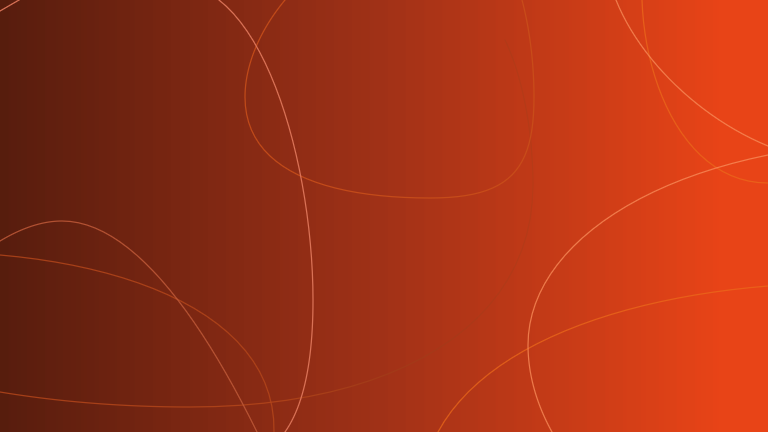
Write a Shadertoy shader that draws this background.

```glsl
const float CANVAS_HEIGHT = 4.32;
const float HALF_WIDTH = 0.0062;
const int SEGMENTS = 24;

const vec3 ROSE = vec3(0.87, 0.46, 0.35);
const vec3 CLAY = vec3(0.75, 0.35, 0.22);
const vec3 RUST = vec3(0.70, 0.27, 0.10);
const vec3 COPPER = vec3(0.79, 0.31, 0.10);
const vec3 PEACH = vec3(0.97, 0.54, 0.34);
const vec3 AMBER = vec3(0.92, 0.41, 0.10);

float segmentDistance(vec2 p, vec2 a, vec2 b) {
    vec2 ab = b - a;
    float h = clamp(dot(p - a, ab) / max(dot(ab, ab), 1e-6), 0.0, 1.0);
    return length(p - a - ab * h);
}

vec2 cubicPoint(vec2 a, vec2 b, vec2 c, vec2 d, float t) {
    float s = 1.0 - t;
    return s * s * s * a + 3.0 * s * t * (s * b + t * c) + t * t * t * d;
}

// Distance to a cubic Bezier, skipped outside its padded control box
float curve(vec2 p, vec2 a, vec2 b, vec2 c, vec2 d) {
    vec2 low = min(min(a, b), min(c, d)) - 0.1;
    vec2 high = max(max(a, b), max(c, d)) + 0.1;
    if (any(lessThan(p, low)) || any(greaterThan(p, high))) return 10.0;
    float nearest = 10.0;
    vec2 previous = a;
    for (int i = 1; i <= SEGMENTS; i++) {
        vec2 next = cubicPoint(a, b, c, d, float(i) / float(SEGMENTS));
        nearest = min(nearest, segmentDistance(p, previous, next));
        previous = next;
    }
    return nearest;
}

vec3 stroke(vec3 base, vec3 ink, float dist, float opacity, float pixel) {
    float coverage = clamp((HALF_WIDTH - dist) / pixel + 0.5, 0.0, 1.0);
    return mix(base, ink, coverage * opacity);
}

// Brown to orange ramp with faint vertical banding
vec3 background(float x) {
    float t = clamp(x / 0.94, 0.0, 1.0);
    t = mix(t, floor(t * 40.0 + 0.5) / 40.0, 0.5);
    vec3 brown = vec3(0.34, 0.112, 0.052);
    vec3 brick = vec3(0.63, 0.192, 0.09);
    vec3 orange = vec3(0.91, 0.265, 0.09);
    return t < 0.53 ? mix(brown, brick, t / 0.53) : mix(brick, orange, (t - 0.53) / 0.47);
}

void mainImage(out vec4 fragColor, in vec2 fragCoord) {
    float pixel = CANVAS_HEIGHT / iResolution.y;
    // Design space: y runs down from the top edge
    vec2 p = vec2(fragCoord.x, iResolution.y - fragCoord.y) * pixel;
    vec3 color = background(fragCoord.x / iResolution.x);
    float d;

    // Long sweep along the bottom, fading as it climbs
    d = curve(p, vec2(0.0, 3.92), vec2(0.6, 4.02), vec2(1.25, 4.07), vec2(1.9, 4.07));
    d = min(d, curve(p, vec2(1.9, 4.07), vec2(3.95, 4.07), vec2(5.33, 3.25), vec2(5.33, 1.85)));
    d = min(d, curve(p, vec2(5.33, 1.85), vec2(5.33, 1.3), vec2(5.22, 0.75), vec2(5.05, 0.4)));
    float fade = smoothstep(2.6, 5.0, p.x);
    color = stroke(color, mix(RUST, vec3(0.58, 0.25, 0.10), fade), d, mix(0.85, 0.25, fade), pixel);

    // Lower left arcs
    d = curve(p, vec2(0.0, 2.55), vec2(1.5, 2.68), vec2(2.76, 3.25), vec2(2.74, 4.32));
    color = stroke(color, RUST, d, 0.85, pixel);
    d = curve(p, vec2(0.0, 2.41), vec2(0.2, 2.29), vec2(0.41, 2.21), vec2(0.62, 2.21));
    d = min(d, curve(p, vec2(0.62, 2.21), vec2(1.28, 2.21), vec2(1.96, 3.08), vec2(2.57, 4.32)));
    color = stroke(color, CLAY, d, 0.85, pixel);

    // Upper central loop
    d = curve(p, vec2(2.85, 0.0), vec2(2.6, 0.3), vec2(2.45, 0.65), vec2(2.45, 0.97));
    d = min(d, curve(p, vec2(2.45, 0.97), vec2(2.45, 1.7), vec2(3.25, 1.98), vec2(4.3, 1.98)));
    d = min(d, curve(p, vec2(4.3, 1.98), vec2(5.1, 1.98), vec2(5.34, 1.7), vec2(5.34, 0.97)));
    d = min(d, curve(p, vec2(5.34, 0.97), vec2(5.34, 0.65), vec2(5.3, 0.3), vec2(5.22, 0.0)));
    color = stroke(color, COPPER, d, 0.85, pixel);

    // Tall rose arc and its corner trace
    d = curve(p, vec2(2.19, 0.0), vec2(2.8, 0.48), vec2(3.13, 1.9), vec2(3.13, 3.0));
    d = min(d, curve(p, vec2(3.13, 3.0), vec2(3.13, 3.6), vec2(3.04, 4.05), vec2(2.85, 4.32)));
    d = min(d, segmentDistance(p, vec2(0.0, 0.11), vec2(0.19, 0.0)));
    color = stroke(color, ROSE, d, 0.95, pixel);

    // Right side amber arcs
    d = curve(p, vec2(6.42, 0.0), vec2(6.45, 0.88), vec2(6.88, 1.83), vec2(7.68, 1.83));
    d = min(d, curve(p, vec2(7.68, 2.86), vec2(6.2, 2.98), vec2(4.85, 3.45), vec2(4.38, 4.32)));
    color = stroke(color, AMBER, d, 0.75, pixel);

    // Right side peach arcs
    d = curve(p, vec2(6.16, 0.0), vec2(6.4, 0.6), vec2(7.0, 1.18), vec2(7.68, 1.46));
    d = min(d, curve(p, vec2(7.68, 1.55), vec2(6.2, 1.85), vec2(5.28, 2.6), vec2(5.28, 3.45)));
    d = min(d, curve(p, vec2(5.28, 3.45), vec2(5.28, 3.75), vec2(5.37, 4.05), vec2(5.52, 4.32)));
    color = stroke(color, PEACH, d, 0.8, pixel);

    fragColor = vec4(color, 1.0);
}
```
